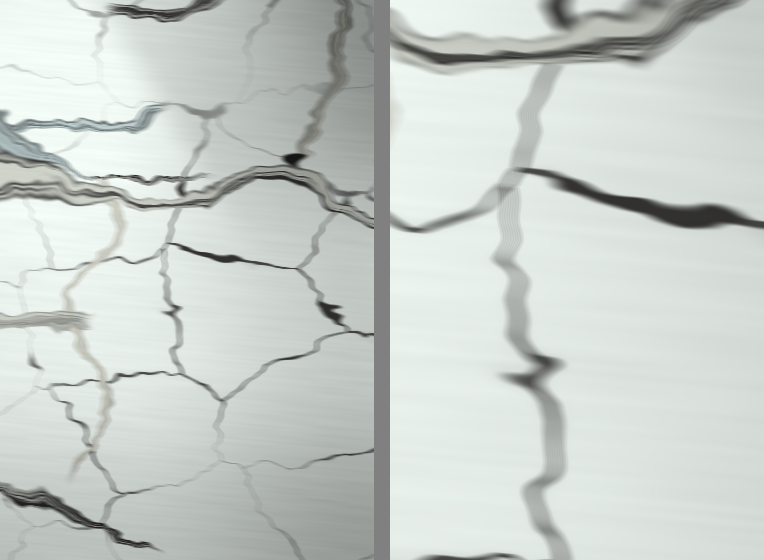
Left: the whole. Right: its middle third, enlarged.
Give the GLSL for this texture, as a Shadertoy shader.

```glsl
// Polished white marble: banded grey ribbons and a network of thin dark cracks.
// Ribbons are warped curves filled with noise stripes, cracks are Voronoi edges,
// and the stone is smeared along one direction under a soft uneven light.

const vec3 INK = vec3(0.17, 0.16, 0.16);
const vec3 PALE = vec3(0.85, 0.84, 0.82);
const vec3 BEIGE = vec3(0.88, 0.86, 0.83);
const vec3 SLATE = vec3(0.72, 0.76, 0.78);
const vec3 TINT = vec3(0.98, 1.012, 0.992);
const vec2 SMEAR = vec2(0.995, -0.09);
const int SMEAR_STEPS = 9;

float hash(vec2 p) {
    return fract(sin(dot(p, vec2(127.1, 311.7))) * 43758.5453);
}

float noise(vec2 p) {
    vec2 i = floor(p), f = fract(p);
    f = f * f * (3.0 - 2.0 * f);
    return mix(mix(hash(i), hash(i + vec2(1, 0)), f.x),
               mix(hash(i + vec2(0, 1)), hash(i + vec2(1, 1)), f.x), f.y);
}

float fbm(vec2 p) {
    float sum = 0.0, amp = 0.5;
    for (int i = 0; i < 4; i++) {
        sum += amp * noise(p);
        p = p * 2.03 + 17.3;
        amp *= 0.55;
    }
    return sum;
}

float bump(float x, float center, float radius) {
    float t = (x - center) / radius;
    return exp(-t * t);
}

// Bends the plane, with extra sideways steps that make edges jagged
vec2 warp(vec2 p) {
    vec2 bend = vec2(fbm(p * 9.0), fbm(p * 9.0 + 31.0)) - 0.5;
    float jag = noise(vec2(p.x * 18.0, p.y * 80.0)) - 0.5;
    return p + bend * 0.08 + vec2(jag * 0.014, 0.0);
}

// Approximate distance to the border between the two nearest cells
float cellEdge(vec2 p) {
    vec2 cell = floor(p), first = vec2(9.0), second = vec2(9.0);
    for (int y = -1; y <= 1; y++)
    for (int x = -1; x <= 1; x++) {
        vec2 id = cell + vec2(x, y);
        vec2 r = id + 0.1 + 0.8 * vec2(hash(id), hash(id + 57.0)) - p;
        if (dot(r, r) < dot(first, first)) { second = first; first = r; }
        else if (dot(r, r) < dot(second, second)) second = r;
    }
    return dot(0.5 * (first + second), normalize(second - first));
}

// Striped band: "across" is the offset from its centre line
vec3 ribbon(vec3 col, float along, float across, float halfWidth,
            vec2 span, vec3 body, float depth, float seed) {
    float v = across / halfWidth;
    float cover = smoothstep(1.1, 0.85, abs(v))
                * smoothstep(span.x - 0.02, span.x + 0.02, along)
                * smoothstep(span.y + 0.02, span.y - 0.02, along);
    float tone = 0.6 * noise(vec2(along * 4.0 + seed, v * 3.6 + seed))
               + 0.4 * noise(vec2(along * 6.0, v * 8.5 - seed));
    float rim = smoothstep(0.6, 0.9, abs(v)) * noise(vec2(along * 14.0, seed + sign(v)));
    float dark = depth * max(smoothstep(0.58, 0.26, tone), rim);
    return mix(col, mix(body, INK, dark), cover);
}

// Thin cracks that fade in and out and gather into ragged dark knots
vec3 cracks(vec3 col, vec2 p, vec2 q) {
    vec2 turned = vec2(q.x + 0.45 * q.y, q.y - 0.35 * q.x);
    float d = cellEdge(turned * vec2(3.7, 4.6) + vec2(3.0, 8.0)) / 4.4;
    float fade = smoothstep(0.25, 0.7, noise(p * 6.0 + 4.0));
    float calm = mix(1.0, 0.4, smoothstep(0.68, 0.76, p.y));
    float ragged = noise(p * vec2(40.0, 110.0));
    float knot = smoothstep(0.74, 0.9, noise(p * vec2(12.0, 20.0) + 9.0)) * ragged;
    float width = 0.0018 + 0.0014 * fade + 0.011 * knot;
    float line = smoothstep(width, width * 0.4, d);
    float ink = (0.28 + 0.5 * fade + 0.5 * knot) * calm;
    float halo = 0.07 * fade * calm * smoothstep(0.008, 0.0, d);
    return mix(col, INK * 1.1, min(line * ink + halo, 0.95));
}

// Reflectance of the stone before lighting
vec3 stone(vec2 p) {
    vec2 q = warp(p);
    vec3 col = cracks(vec3(1.0), p, q);

    // Pale upright veins
    float leftVein = 0.165 + 0.035 * sin(q.y * 19.0 + 2.2);
    col = ribbon(col, q.y, q.x - leftVein, 0.009, vec2(0.14, 0.68), BEIGE, 0.22, 3.0);
    float rightVein = 0.61 - 0.07 * smoothstep(0.87, 0.75, q.y);
    col = ribbon(col, q.y, q.x - rightVein, 0.012, vec2(0.73, 1.1), BEIGE * 0.95,
                 mix(0.25, 1.0, smoothstep(0.84, 0.94, q.y)), 11.0);

    // Side bands
    col = ribbon(col, q.x, q.y - 0.785 - 0.008 * sin(q.x * 25.0), 0.009,
                 vec2(-0.1, 0.28), SLATE * 1.1, 0.6, 23.0);
    col = ribbon(col, q.x, q.y - 0.425 - 0.05 * q.x, 0.014, vec2(-0.1, 0.16), PALE, 0.35, 29.0);
    col = ribbon(col, q.x, q.y - 0.97 - 0.9 * pow(max(q.x - 0.26, 0.0), 1.5), 0.012,
                 vec2(0.2, 0.4), PALE * 0.85, 0.9, 37.0);
    col = ribbon(col, q.x, q.y - 0.135 + 0.4 * q.x, 0.003 + 0.013 * bump(q.x, 0.07, 0.09),
                 vec2(-0.1, 0.27), PALE * 0.85, 1.0, 41.0);
    col = ribbon(col, q.x, q.y - 0.695 + 0.08 * q.x, 0.0045,
                 vec2(0.17, 0.36), PALE * 0.7, 1.0, 47.0);

    // Slate wedge sinking into the main ribbon, and a dark blot on its crest
    col = ribbon(col, q.x, q.y - 0.765 + 0.5 * q.x, 0.005 + 0.03 * smoothstep(0.16, 0.0, q.x),
                 vec2(-0.1, 0.17), SLATE, 0.4, 53.0);
    float blot = length((q - vec2(0.52, 0.722)) * vec2(0.8, 1.3))
               + 0.012 * noise(p * vec2(50.0, 120.0));
    col = mix(col, INK * 0.7, smoothstep(0.026, 0.018, blot));

    // Main ribbon
    float crest = 0.69 - 0.055 * smoothstep(0.0, 0.26, q.x)
                + 0.055 * smoothstep(0.35, 0.48, q.x) - 0.075 * smoothstep(0.54, 0.67, q.x);
    float swell = 0.012 + 0.032 * smoothstep(0.24, -0.02, q.x) + 0.007 * bump(q.x, 0.52, 0.09);
    return ribbon(col, q.x, q.y - crest, swell, vec2(-0.1, 0.8), PALE, 0.95, 5.0);
}

// Bright left side, darker corners and a slanted shadow at the top
float light(vec2 uv) {
    float slant = uv.x - 0.25 - 0.9 * (1.0 - uv.y);
    float shadow = smoothstep(-0.05, 0.08, slant) * smoothstep(0.5, 0.8, uv.y);
    return 0.925 - 0.15 * smoothstep(0.3, 1.0, uv.x) - 0.18 * smoothstep(0.38, 0.0, uv.y)
         - shadow * (0.1 + 0.13 * smoothstep(0.6, 1.1, uv.x * uv.y + 0.1))
         + 0.05 * smoothstep(0.5, 0.1, distance(uv, vec2(0.12, 0.8)));
}

void mainImage(out vec4 fragColor, in vec2 fragCoord) {
    vec2 uv = fragCoord / iResolution.xy;
    vec2 p = fragCoord / iResolution.y;

    // Smear the stone along one direction
    vec3 albedo = vec3(0.0);
    for (int i = 0; i < SMEAR_STEPS; i++) {
        float t = (float(i) + 0.5) / float(SMEAR_STEPS) - 0.5;
        albedo += stone(p + SMEAR * t * 0.013);
    }
    albedo /= float(SMEAR_STEPS);

    // Fine brushed streaks
    vec2 s = vec2(dot(p, SMEAR), dot(p, vec2(-SMEAR.y, SMEAR.x)));
    float streak = noise(s * vec2(7.0, 260.0)) + noise(s * vec2(16.0, 140.0)) - 1.0;
    fragColor = vec4(albedo * TINT * (light(uv) + 0.018 * streak), 1.0);
}
```
